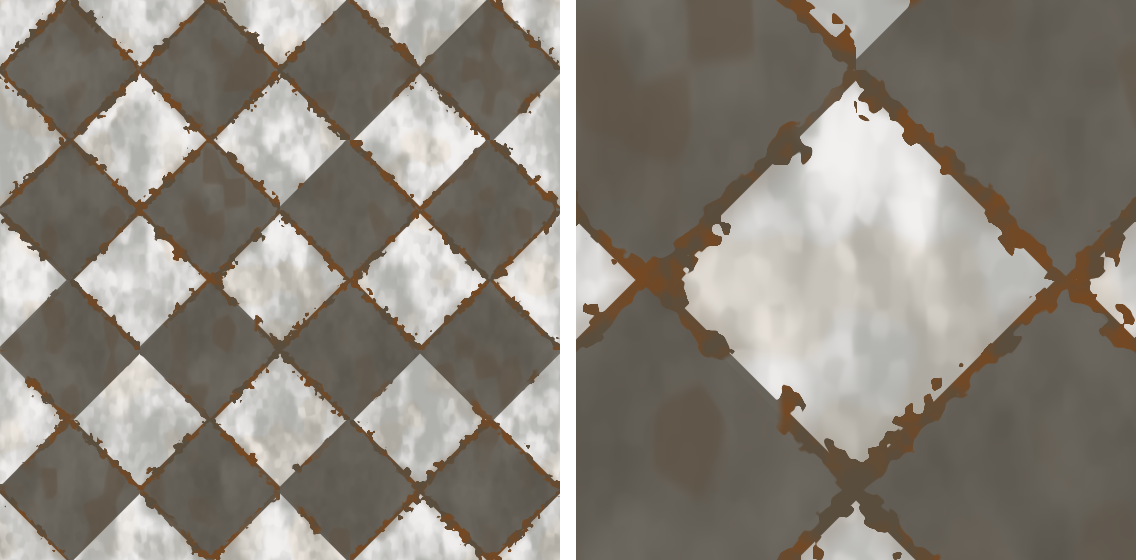
Left, the full canvas; right, a detail of the centre.
This pattern is drawn by a Shadertoy shader. Its source:

```glsl
// Worn diagonal checker of pale and dark stone tiles with rusty, ragged joints.

const float REPEATS = 4.0;
const float GAP = 0.025;   // inset of a pale tile, in tile sides

float hash(vec2 p, float seed) {
    vec3 q = fract(vec3(p.xyx) * 0.1031 + seed * 0.737);
    q += dot(q, q.yzx + 33.33);
    return fract((q.x + q.y) * q.z);
}

// Hash of a lattice point given in repeat units, wrapped at the canvas edge
float latticeHash(vec2 point, float seed) {
    return hash(floor(mod(point, REPEATS) * 4.0 + 0.5), seed);
}

// Soft cellular noise: random cell values blended by distance, wrapping at period
float patches(vec2 uv, vec2 period, float seed) {
    vec2 p = uv * period;
    vec2 cell = floor(p);
    float total = 0.0;
    float weight = 0.0;
    for (int j = -1; j <= 1; j++) {
        for (int i = -1; i <= 1; i++) {
            vec2 site = cell + vec2(i, j);
            vec2 id = mod(site, period);
            vec2 jitter = vec2(hash(id, seed + 1.3), hash(id, seed + 2.9));
            vec2 r = site + 0.15 + 0.7 * jitter - p;
            float w = exp(-7.0 * dot(r, r));
            total += w * hash(id, seed + 5.1);
            weight += w;
        }
    }
    return total / weight;
}

// Mottling with a slight vertical grain
float mottle(vec2 uv, float seed) {
    return 0.5 * patches(uv, vec2(15.0, 11.0), seed)
         + 0.32 * patches(uv, vec2(38.0, 23.0), seed + 7.0)
         + 0.18 * patches(uv, vec2(96.0, 62.0), seed + 13.0);
}

// From diagonal axes back to repeat units
vec2 unrotate(vec2 q) {
    return 0.5 * vec2(q.x + q.y, q.x - q.y);
}

vec3 paleStone(vec2 uv, float seed) {
    float tone = mottle(uv, seed * 9.0) + 0.12 * (seed - 0.5);
    vec3 color = mix(vec3(0.69, 0.69, 0.675), vec3(0.945, 0.94, 0.937),
                     smoothstep(0.18, 0.82, tone));
    float stain = smoothstep(0.55, 0.85, patches(uv, vec2(21.0, 17.0), seed + 3.0));
    return color * mix(vec3(1.0), vec3(0.985, 0.965, 0.935), stain);
}

vec3 darkStone(vec2 uv, float seed) {
    float tone = mottle(uv, 4.0) - 0.5;
    vec3 color = vec3(0.40, 0.38, 0.345) + 0.10 * tone + 0.025 * (seed - 0.5);
    float smudge = smoothstep(0.64, 0.95, patches(uv, vec2(27.0, 19.0), 6.0));
    return mix(color, vec3(0.37, 0.31, 0.25), 0.5 * smudge);
}

vec3 rustColor(vec2 uv) {
    float tone = 0.6 * patches(uv, vec2(34.0), 8.0) + 0.4 * patches(uv, vec2(110.0), 9.0);
    return mix(vec3(0.345, 0.295, 0.23), vec3(0.46, 0.275, 0.12),
               smoothstep(0.2, 0.85, tone));
}

void mainImage(out vec4 fragColor, in vec2 fragCoord) {
    vec2 uv = fragCoord / iResolution.xy;
    vec2 p = uv * REPEATS;
    float blur = REPEATS / min(iResolution.x, iResolution.y);

    // Diagonal unit tiles; a pale one is centred on every whole repeat
    vec2 q = vec2(p.x + p.y, p.x - p.y);
    vec2 tile = floor(q + 0.5);
    vec2 local = q - tile;
    vec2 side = abs(local);
    float isPale = 1.0 - mod(tile.x + tile.y, 2.0);
    float inset = (0.5 - max(side.x, side.y)) * (2.0 * isPale - 1.0);
    float tileSeed = latticeHash(unrotate(tile), 1.0);

    // Nearest joint, shared by the two tiles that meet there
    vec2 toJoint = side.x > side.y ? vec2(sign(local.x), 0.0) : vec2(0.0, sign(local.y));
    float jointSeed = latticeHash(unrotate(tile + 0.5 * toJoint), 2.0);

    // Some joints stay clean, others rust along part or all of their length
    float spread = patches(uv, vec2(24.0), 3.0);
    float rusted = smoothstep(0.30, 0.44, 0.75 * jointSeed + 0.35 * spread);
    float ragged = 0.55 * patches(uv, vec2(62.0), 11.0)
                 + 0.45 * patches(uv, vec2(150.0), 12.0);

    // Rust bites into the pale tile and creeps over the dark one
    float bite = GAP + rusted * 0.2 * max(ragged - 0.5, 0.0);
    float creep = 0.023 + 0.07 * (ragged - 0.5);
    float paleMask = smoothstep(-blur, blur, inset - bite);
    float rustMask = rusted * smoothstep(-1.5 * blur, 1.5 * blur, inset + creep);

    // Faint warm halo on the pale stone beside the rust
    float halo = rusted * smoothstep(0.12, 0.02, inset) * smoothstep(0.4, 0.75, spread);
    vec3 pale = mix(paleStone(uv, tileSeed), vec3(0.60, 0.56, 0.51), 0.45 * halo);

    vec3 color = mix(darkStone(uv, tileSeed), rustColor(uv), 0.92 * rustMask);
    color = mix(color, pale, paleMask);
    fragColor = vec4(color, 1.0);
}
```
